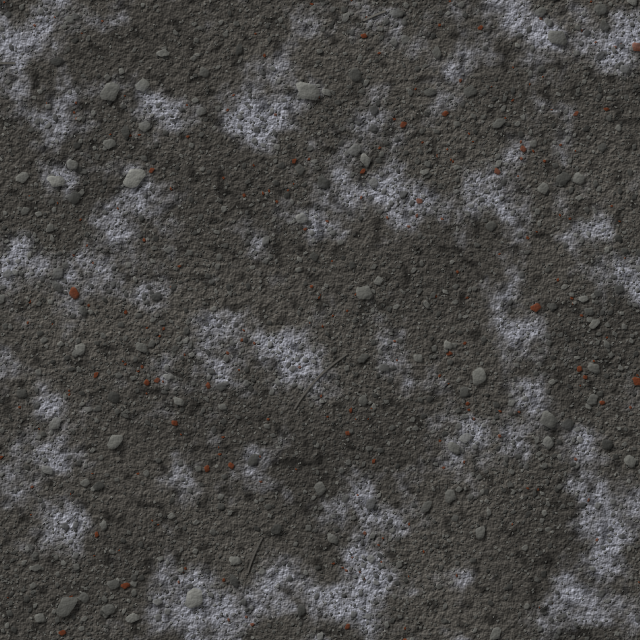
Write a WebGL 1 fragment shader that draws this texture.

```glsl
precision highp float;
// Frosty gravel soil: brown-grey grit lit from the upper left, ragged patches
// of pale frost, and stones scattered on jittered grids of four sizes.
// Gradient noise shapes the grit and frost; a few thin twigs lie on top.
uniform vec2 u_resolution;

#define SOIL vec3(0.252, 0.243, 0.228)
#define FROST vec3(0.50, 0.505, 0.535)
#define STONE vec3(0.285, 0.285, 0.272)
#define RUST vec3(0.33, 0.18, 0.12)
#define TWIG vec3(0.37, 0.36, 0.34)
#define LIGHT vec2(-0.6, 0.8)
#define RELIEF 1.05
#define FROST_SCALE 8.0
#define FROST_START -0.05
#define FROST_FULL 0.65
#define SHADOW 0.55

vec2 hash2(vec2 p) {
  vec3 q = fract(p.xyx * vec3(0.1031, 0.1030, 0.0973));
  q += dot(q, q.yzx + 33.33);
  return fract((q.xx + q.yz) * q.zy);
}

float cornerSlope(vec2 cell, vec2 offset) {
  float angle = 6.2832 * hash2(cell).x;
  return dot(vec2(cos(angle), sin(angle)), offset);
}

float gradientNoise(vec2 p) {
  vec2 i = floor(p), f = p - i;
  vec2 u = f * f * f * (f * (f * 6.0 - 15.0) + 10.0);
  vec2 e = vec2(1.0, 0.0);
  float low = mix(cornerSlope(i, f), cornerSlope(i + e, f - e), u.x);
  float high = mix(cornerSlope(i + e.yx, f - e.yx), cornerSlope(i + 1.0, f - 1.0), u.x);
  return mix(low, high, u.y);
}

float fbm(vec2 p) {
  float sum = 0.0, gain = 1.0;
  for (int i = 0; i < 5; i++) {
    sum += gain * gradientNoise(p);
    p = mat2(1.6, 1.2, -1.2, 1.6) * p + 17.3;
    gain *= 0.6;
  }
  return sum;
}

float gritHeight(vec2 p) {
  return gradientNoise(p * 90.0) + 0.6 * gradientNoise(p * 190.0 + 31.0)
       + 0.35 * gradientNoise(p * 330.0 + 57.0);
}

// Distance in stone radii: a turned, squashed disc with cut corners.
float stoneShape(vec2 q, vec2 traits) {
  float angle = 6.2832 * traits.x;
  q = mat2(cos(angle), sin(angle), -sin(angle), cos(angle)) * q;
  q.y *= 1.0 + 0.6 * traits.y;
  float cut = max(dot(q, vec2(0.8, 0.6)), dot(q, vec2(-0.5, 0.87)));
  cut = max(cut, dot(q, vec2(0.3, -0.95)));
  return max(length(q), 1.22 * cut);
}

// Paints one size class of stones with their shadows over the ground.
vec3 scatterStones(vec3 ground, vec2 p, float grid, float density, float radius,
                   float tone, float frost, float grain, float pixel) {
  vec2 home = floor(p * grid);
  for (int y = -1; y <= 1; y++)
  for (int x = -1; x <= 1; x++) {
    vec2 cell = home + vec2(float(x), float(y));
    vec2 place = hash2(cell + grid), traits = hash2(cell + grid + 71.0);
    vec2 luck = hash2(cell + grid + 137.0);
    float r = radius * mix(0.65, 1.25, luck.y);
    vec2 q = (p * grid - cell - place) / r;
    float present = step(luck.x, density);
    float d = stoneShape(q, traits) + 0.12 * gradientNoise(q * 1.7 + place * 40.0);
    float shade = 1.0 - smoothstep(0.55, 1.3, stoneShape(q + 0.45 * LIGHT, traits));
    ground *= 1.0 - SHADOW * present * shade;
    float blur = min(pixel * grid / r, 0.6);
    float cover = present * (1.0 - smoothstep(1.0 - blur, 1.0 + blur, d));
    float rusty = step(0.975, fract(luck.y * 57.0 + place.x));
    vec3 stone = STONE * tone * mix(0.7, 1.3, fract(traits.x * 37.0));
    stone = mix(mix(stone, RUST, rusty), FROST, 0.3 * frost);
    stone *= 1.0 + 0.42 * dot(q, LIGHT) * smoothstep(0.1, 1.0, d) + 0.35 * grain;
    ground = mix(ground, stone, cover);
  }
  return ground;
}

// Lays sparse, slightly bent twigs on a coarse grid.
vec3 scatterTwigs(vec3 ground, vec2 p, float pixel) {
  vec2 home = floor(p * 4.0);
  for (int y = -1; y <= 1; y++)
  for (int x = -1; x <= 1; x++) {
    vec2 cell = home + vec2(float(x), float(y));
    vec2 place = hash2(cell + 211.0), luck = hash2(cell + 307.0);
    float angle = 3.1416 * luck.y, halfLength = mix(0.012, 0.06, place.x * place.x);
    vec2 q = p - (cell + place) / 4.0;
    q = mat2(cos(angle), -sin(angle), sin(angle), cos(angle)) * q;
    q.y += 2.0 * q.x * q.x;
    float beyond = max(abs(q.x) - halfLength, 0.0);
    float present = step(luck.x, 0.3);
    float shade = 1.0 - smoothstep(0.001, 0.004, length(vec2(beyond, q.y + 0.0018)));
    float cover = 1.0 - smoothstep(0.0012 - pixel * 0.5, 0.0012 + pixel, length(vec2(beyond, q.y)));
    ground *= 1.0 - 0.5 * present * shade;
    ground = mix(ground, TWIG * mix(0.6, 1.1, place.y), present * cover);
  }
  return ground;
}

void main() {
  float size = min(u_resolution.x, u_resolution.y), pixel = 1.0 / size;
  vec2 p = gl_FragCoord.xy / size + 3.0;
  // Soil, frost and lit grit
  float grain = gritHeight(p) - gritHeight(p + 0.0016 * LIGHT);
  float frost = smoothstep(FROST_START, FROST_FULL, fbm(p * FROST_SCALE));
  float cluster = smoothstep(-0.4, 0.4, gradientNoise(p * 6.0 + 9.0));
  vec3 color = SOIL * (1.0 + 0.25 * gradientNoise(p * 5.0 + 40.0));
  color = mix(color, FROST, 0.92 * frost);
  color *= 1.0 - 0.35 * smoothstep(0.1, 0.5, gradientNoise(p * 45.0));
  color *= 1.0 + RELIEF * clamp(grain, -0.7, 0.7);
  // Stones from fine to coarse
  float crowd = 0.5 + 0.9 * cluster;
  color = scatterStones(color, p, 130.0, 0.50 * crowd, 0.30, 1.00, frost, grain, pixel);
  color = scatterStones(color, p, 62.0, 0.38 * crowd, 0.29, 0.98, frost, grain, pixel);
  color = scatterStones(color, p, 27.0, 0.20 * crowd, 0.25, 1.02, frost, grain, pixel);
  color = scatterStones(color, p, 9.0, 0.20, 0.15, 1.15, 0.3 * frost, grain, pixel);
  gl_FragColor = vec4(scatterTwigs(color, p, pixel), 1.0);
}
```
